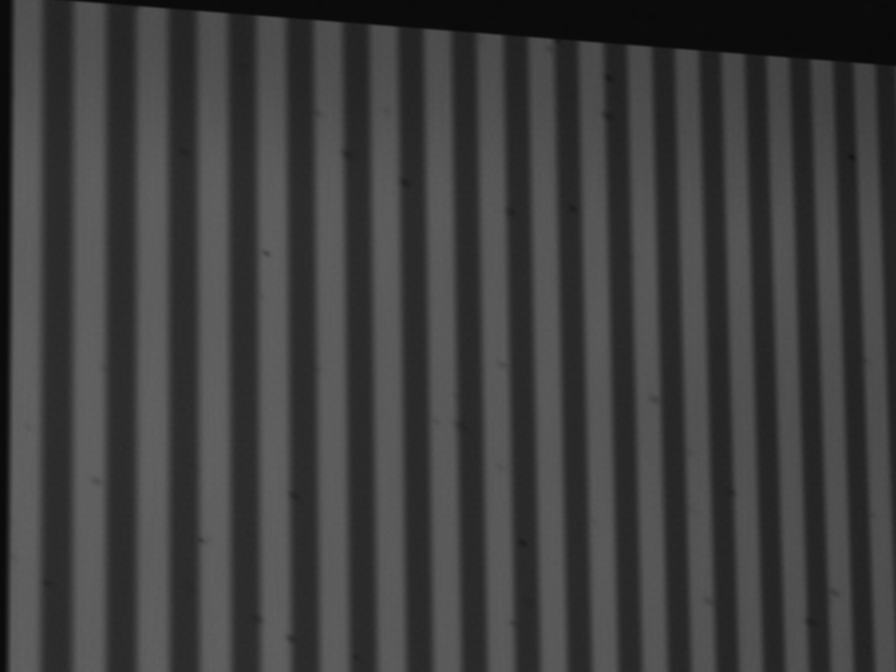
Write a Shadertoy shader that draws this texture.

```glsl
vec2 hash2(vec2 p) {
    vec3 q = fract(p.xyx * vec3(0.1031, 0.103, 0.0973));
    q += dot(q, q.yzx + 33.33);
    return fract((q.xx + q.yz) * q.zy);
}

float cornerSlope(vec2 cell, vec2 corner, vec2 f) {
    return dot(hash2(cell + corner) * 2.0 - 1.0, f - corner);
}

float gradientNoise(vec2 p) {
    vec2 cell = floor(p), f = fract(p);
    vec2 u = f * f * (3.0 - 2.0 * f);
    float low = mix(cornerSlope(cell, vec2(0, 0), f), cornerSlope(cell, vec2(1, 0), f), u.x);
    float high = mix(cornerSlope(cell, vec2(0, 1), f), cornerSlope(cell, vec2(1, 1), f), u.x);
    return mix(low, high, u.y);
}

// Ridges lean and narrow in perspective towards the right
float ridgeIndex(vec2 p) {
    float x = p.x - (0.031 * p.x - 0.005) * (0.86 - p.y);
    return (x - 0.0382) / (0.0977 - 0.0152 * x);
}

// Small slanted smudges, each dark with a faint lit rim
float smudges(vec2 p, float aspect) {
    float sum = 0.0;
    for (int i = 0; i < 60; i++) {
        vec2 centre = hash2(vec2(i, 7)) * vec2(aspect, 1.0);
        vec2 look = hash2(vec2(i, 41));
        vec2 d = mat2(0.87, 0.5, -0.5, 0.87) * (p - centre);
        d /= vec2(0.009, 0.006) * mix(0.75, 1.15, look.x);
        float strength = mix(0.05, 0.36, look.y * look.y);
        sum += strength * exp(-dot(d, d)) * (1.0 - 0.5 * d.y);
    }
    return sum;
}

void mainImage(out vec4 fragColor, in vec2 fragCoord) {
    vec2 p = fragCoord / iResolution.y;
    float aspect = iResolution.x / iResolution.y;

    // Corrugated profile with broad crests and soft troughs
    float wave = cos(6.28318 * ridgeIndex(p));
    float crest = smoothstep(-0.75, 0.65, wave);
    float shade = mix(0.18, 0.355, crest) + 0.012 * wave;

    // Uneven light, fading to the right and under the top edge
    float topEdge = 1.0 - 0.079 * (p.x - 0.104);
    shade *= 1.02 - 0.14 * p.x * p.x / aspect;
    shade *= 1.0 - 0.16 * smoothstep(0.3, 0.0, topEdge - p.y);
    shade *= 1.0 + 0.05 * gradientNoise(p * 4.0);

    // Surface wear: smudges, fine vertical streaks and grain
    shade *= 1.0 - smudges(p, aspect);
    shade += 0.010 * crest * gradientNoise(p * vec2(190.0, 9.0));
    shade += 0.014 * gradientNoise(p * 170.0);

    // Dark surroundings above and along the left side
    float sheet = smoothstep(-0.002, 0.004, topEdge - p.y);
    sheet *= smoothstep(0.003, 0.019, p.x - 0.008 * p.y);
    float backdrop = 0.043 + 0.006 * gradientNoise(p * 60.0);
    fragColor = vec4(vec3(mix(backdrop, shade, sheet)), 1.0);
}
```
